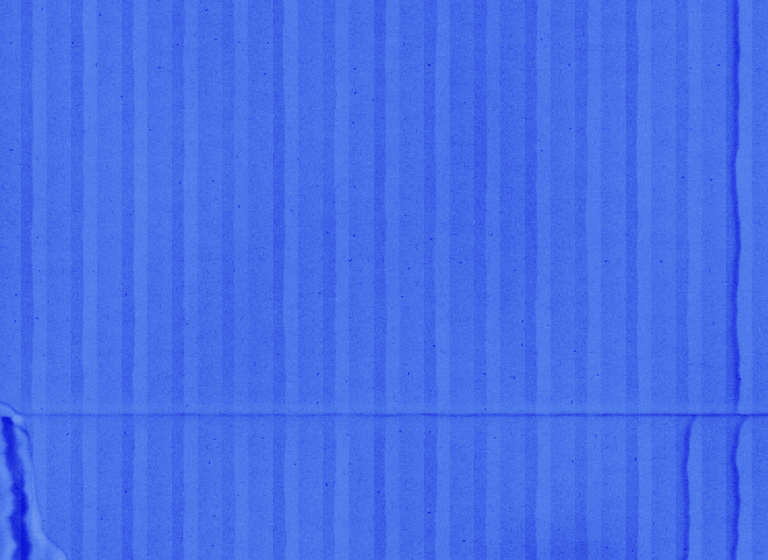
A Shadertoy shader for this texture:

```glsl
// Blue corrugated cardboard: vertical flutes, each a dark, a light and a plain strip,
// crossed by one pressed fold, with a crumpled lower-left corner, paper grain and fibres.
// All layers add to one scalar tone that is mapped to colour at the end.

// Lengths are fractions of the canvas height.
const float PITCH = 0.09;        // width of one flute
const float OFFSET = 0.037;      // left edge of flute zero
const float DARK_END = 0.24;     // strip limits inside a flute
const float LIGHT_END = 0.51;
const float DARK_TONE = -0.40;
const float LIGHT_TONE = 0.33;
const float PLAIN_TONE = -0.15;  // plain strip, rising to the right
const float PLAIN_RISE = 0.24;
const float FOLD_Y = 0.259;
const float GRAIN = 0.62;
const float SHADING = 0.42;
const vec3 BASE = vec3(0.283, 0.443, 0.914);
const vec3 INK = vec3(0.05, 0.09, 0.84);
const vec3 GLOSS = vec3(0.073, 0.073, 0.017);

vec2 hash2(vec2 p) {
    vec3 q = fract(p.xyx * vec3(0.1031, 0.1030, 0.0973));
    q += dot(q, q.yzx + 33.33);
    return fract((q.xx + q.yz) * q.zy);
}

float cornerDot(vec2 cell, vec2 f, vec2 corner) {
    float a = 6.2832 * hash2(cell + corner).x;
    return dot(vec2(cos(a), sin(a)), f - corner);
}

// Gradient noise, roughly -0.7 to 0.7
float noise(vec2 p) {
    vec2 i = floor(p), f = p - i;
    vec2 u = f * f * f * (f * (f * 6.0 - 15.0) + 10.0);
    return mix(mix(cornerDot(i, f, vec2(0, 0)), cornerDot(i, f, vec2(1, 0)), u.x),
               mix(cornerDot(i, f, vec2(0, 1)), cornerDot(i, f, vec2(1, 1)), u.x), u.y);
}

float bell(float d, float width) { return exp(-d * d / (width * width)); }

// Short curved hairs, at most one in each grid cell
float fibres(vec2 p, float cell, float share, float halfLen, float thick, float px) {
    vec2 id = floor(p / cell);
    vec2 r = hash2(id + cell * 7000.0), s = hash2(id + 91.7);
    float a = 6.2832 * s.x;
    vec2 q = p - (id + 0.3 + 0.4 * r) * cell;
    q = mat2(cos(a), -sin(a), sin(a), cos(a)) * q;
    q.y += (s.y - 0.5) * q.x * q.x / halfLen;
    q.x -= clamp(q.x, -halfLen * r.y, halfLen * r.y);
    float cover = clamp((thick - length(q)) / px + 0.5, 0.0, 1.0);
    return cover * step(fract(r.x * 17.0 + s.y), share);
}

float fluteTone(vec2 p, float px) {
    float below = 1.0 - smoothstep(FOLD_Y - px, FOLD_Y + px, p.y);
    float depth = max(FOLD_Y - p.y, 0.0);
    float x = (p.x - OFFSET) / PITCH;
    float id = floor(x), t = x - id;
    float aa = 0.6 * px / PITCH + 0.012;

    // Flutes at the right are crushed and bend toward the fold
    float crushed = step(mix(13.5, 12.5, below), id);
    float worn = max(crushed, 0.5 * (1.0 - step(0.5, abs(id - 10.0))));
    float wobble = 0.05 * noise(vec2(id * 7.3, p.y * 8.0))
                 + 0.03 * noise(vec2(id * 3.1, p.y * 32.0));
    wobble *= 1.0 + 0.6 * worn;
    float mid = DARK_END + wobble + below * crushed * 0.22 * exp(-depth / 0.02);
    float end = LIGHT_END + 0.15 * wobble;

    // Dark and light strips vary on their own from flute to flute and along it
    vec2 vary = 0.7 + 0.6 * hash2(vec2(id, 4.0)) + 0.4 * worn;
    float dark = DARK_TONE * (vary.x + 0.6 * noise(vec2(id * 5.7, p.y * 3.0)));
    float light = LIGHT_TONE * (vary.y + 0.8 * noise(vec2(id * 4.3 + 50.0, p.y * 3.5)));
    float plain = PLAIN_TONE + PLAIN_RISE * smoothstep(LIGHT_END, 1.0, t);

    float toLight = smoothstep(mid - aa, mid + aa, t);
    float toPlain = smoothstep(end - aa, end + aa, t);
    float tone = mix(mix(dark, light, toLight), plain, toPlain);
    float crush = 1.1 + 0.9 * noise(vec2(id, p.y * 6.0));
    tone -= crushed * crush * bell(t - mid + 0.06, 0.065);
    return tone * mix(0.45, 1.0, smoothstep(0.0, 0.05, abs(p.y - FOLD_Y)));
}

float foldTone(vec2 p, float px) {
    float d = p.y - FOLD_Y - 0.003 * noise(vec2(p.x * 14.0, 2.0));
    float press = mix(0.6, 1.3, smoothstep(0.4, 1.3, p.x)) + 0.7 * noise(vec2(p.x * 28.0, 8.0));
    float line = -press * bell(d, 0.0022 + 0.4 * px) - 0.25 * bell(d + 0.004, 0.007);
    return smoothstep(0.04, 0.07, p.x) * (line + 0.3 * bell(d - 0.012, 0.011));
}

// Crumpled corner: bright ridge, deep channel and small creases
float cornerTone(vec2 p, float px) {
    float rough = noise(p * vec2(40.0, 22.0));
    float facet = abs(noise(p * vec2(34.0, 13.0) + 6.0));
    float ridge = 0.085 - 0.16 * p.y + 0.035 * (1.0 - smoothstep(0.0, 0.06, p.y)) + 0.004 * rough;
    float channel = 0.036 - 0.019 * smoothstep(0.1, 0.24, p.y)
                  + 0.012 * noise(vec2(p.y * 22.0, 5.0)) + 0.006 * noise(vec2(p.y * 60.0, 3.0));
    float inside = 1.0 - smoothstep(ridge - px, ridge + px, p.x);
    float width = 0.014 + 0.008 * noise(vec2(p.y * 26.0, 1.0));
    float across = (p.x - channel) / width;
    float tone = inside * (0.8 * rough - 1.8 * facet + 0.35 + 1.2 * bell(p.x - ridge + 0.014, 0.013));
    tone -= 3.0 * exp(-across * across * across * across) * (0.85 + 0.6 * rough);
    tone -= 0.55 * bell(p.x - ridge, 0.002 + 0.5 * px);
    tone += 0.8 * inside * bell(p.x - channel + 0.024, 0.007);
    tone -= 1.8 * inside * bell(p.y - 0.247 + 0.7 * (p.x - 0.02), 0.006);
    float top = FOLD_Y + 0.006 * rough;
    tone *= 1.0 - smoothstep(top - 0.008, top + 0.002, p.y);
    float lip = p.y - 0.283 + 0.6 * p.x + 0.01 * rough;
    float nearEdge = 1.0 - smoothstep(0.03, 0.06, p.x);
    return tone + nearEdge * (0.9 * bell(lip + 0.01, 0.008) - 1.1 * bell(lip, 0.003 + 0.4 * px));
}

void mainImage(out vec4 fragColor, in vec2 fragCoord) {
    float px = 1.0 / iResolution.y;
    vec2 p = fragCoord * px;

    float tone = fluteTone(p, px) + foldTone(p, px) + cornerTone(p, px);

    // Broad shading: soft clouds, a dull area near the top and one at the bottom
    tone += SHADING * noise(p * vec2(3.0, 2.2) + 11.0) + 0.2 * noise(p * vec2(24.0, 36.0));
    tone -= 0.3 * bell(length((p - vec2(0.88, 0.74)) * vec2(1.5, 0.7)), 0.16);
    tone -= 0.55 * bell(length((p - vec2(1.02, 0.0)) * vec2(0.7, 1.5)), 0.1);

    // Paper grain
    tone += GRAIN * (noise(p * 271.0) + 0.4 * noise(p * vec2(100.0, 130.0) + 40.0));

    // Dark and pale fibres and specks
    tone -= 0.7 * fibres(p, 0.021, 0.45, 0.006, 0.0007, px);
    tone -= 0.5 * fibres(p + 3.7, 0.034, 0.5, 0.01, 0.0006, px);
    tone -= 2.0 * fibres(p + 9.1, 0.05, 0.22, 0.0016, 0.0012, px);
    tone += 0.7 * fibres(p + 5.3, 0.027, 0.3, 0.002, 0.0009, px);

    vec3 color = mix(BASE, INK, clamp(-tone / 3.0, 0.0, 1.0)) + GLOSS * clamp(tone, 0.0, 1.8);
    fragColor = vec4(color, 1.0);
}
```
